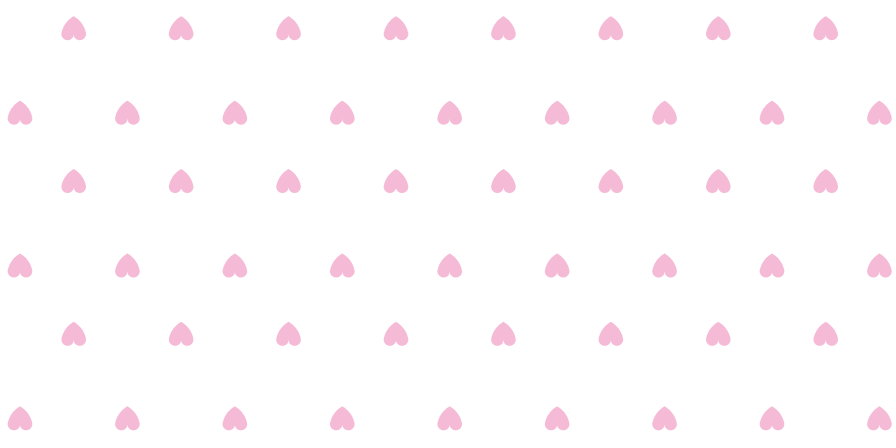
Write a Shadertoy shader that draws this pattern.

```glsl
// Small pink upside-down hearts in staggered rows on white.
// Lengths are fractions of the canvas height, measured down from the top left.

#define PITCH vec2(0.2398, 0.3411)      // spacing of hearts within one row set
#define FIRST_TIP vec2(0.1645, 0.0362)  // tip of the first heart
#define STAGGER vec2(0.1199, 0.1886)    // offset of the second row set
#define HEART_HEIGHT 0.0535
#define LOBE_RADIUS 0.26                // the rest is in heart heights
#define LOBE_CENTER vec2(0.253, 0.740)
#define SIDE_CENTER vec2(-0.508, 0.906)
#define NOTCH_DEPTH 0.792
#define PAPER vec3(1.0)
#define PINK vec3(0.96, 0.73, 0.84)

// Distance to a heart of height 1 with its tip at the origin, lobes toward +y.
float heartDistance(vec2 p) {
    p.x = abs(p.x);
    float lobe = length(p - LOBE_CENTER) - LOBE_RADIUS;
    // Curved sides pass through the tip and run smoothly into the lobes.
    float side = length(p - SIDE_CENTER) - length(SIDE_CENTER);
    float cut = dot(p - vec2(0.0, NOTCH_DEPTH), normalize(vec2(0.3, 1.0)));
    return min(lobe, max(side, cut));
}

// Distance to the nearest heart of a grid whose first tip is given.
float heartGrid(vec2 p, vec2 tip) {
    vec2 margin = vec2(0.5, 0.4) * PITCH;
    vec2 cell = mod(p - tip + margin, PITCH) - margin;
    return heartDistance(cell / HEART_HEIGHT) * HEART_HEIGHT;
}

void mainImage(out vec4 fragColor, in vec2 fragCoord) {
    vec2 p = vec2(fragCoord.x, iResolution.y - fragCoord.y) / iResolution.y;

    // Two interleaved grids form the staggered rows.
    float d = min(heartGrid(p, FIRST_TIP), heartGrid(p, FIRST_TIP + STAGGER));

    // Edge smoothing over one pixel.
    float coverage = clamp(0.5 - d * iResolution.y, 0.0, 1.0);
    fragColor = vec4(mix(PAPER, PINK, coverage), 1.0);
}
```
